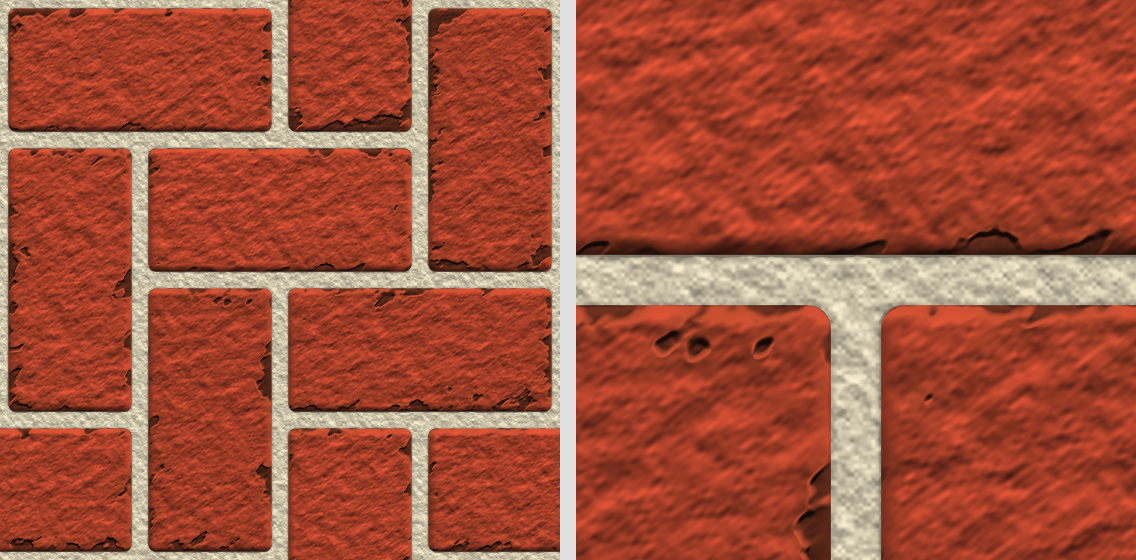
Left, the full canvas; right, a detail of the centre.
This pattern is drawn by a WebGL 1 fragment shader. Its source:

```glsl
precision highp float;

// Herringbone brick paving: a 4 by 4 cell repeat of two-cell bricks in pale mortar.
// A height field of rounded edges, slanted grain and chipped rims is lit from
// above by finite differences; chips and stains then darken the clay.

uniform vec2 u_resolution;

float hash(vec2 p) {
  vec3 q = fract(p.xyx * 0.1031);
  q += dot(q, q.yzx + 33.33);
  return fract((q.x + q.y) * q.z);
}

float noise(vec2 p) {
  vec2 i = floor(p), f = fract(p);
  f = f * f * (3.0 - 2.0 * f);
  return mix(mix(hash(i), hash(i + vec2(1.0, 0.0)), f.x),
             mix(hash(i + vec2(0.0, 1.0)), hash(i + 1.0), f.x), f.y);
}

float fbm(vec2 p) {
  float sum = 0.0, amp = 0.5;
  for (int i = 0; i < 3; i++) {
    sum += amp * noise(p);
    p = p * 2.03 + 7.3;
    amp *= 0.5;
  }
  return sum;
}

// Tilted, stretched coordinates so the grain runs up to the right
vec2 slant(vec2 p) {
  return vec2(dot(p, vec2(0.8, 0.6)) * 0.7, dot(p, vec2(-0.6, 0.8)) * 1.15);
}

// Centre of the herringbone brick covering p; lying is 1 for horizontal bricks
vec2 brickCentre(vec2 p, out float lying) {
  vec2 cell = floor(p);
  float k = mod(cell.x + cell.y + 1.0, 4.0);
  lying = 1.0 - step(1.5, k);
  float along = 1.0 - mod(k, 2.0);
  return cell + mix(vec2(0.5, along), vec2(along, 0.5), lying);
}

// Signed distance to the rounded brick outline, negative inside
float brickDistance(vec2 local, float lying) {
  vec2 halfSize = mix(vec2(0.44, 0.94), vec2(0.94, 0.44), lying);
  vec2 d = abs(local) - halfSize + 0.055;
  return length(max(d, 0.0)) + min(max(d.x, d.y), 0.0) - 0.055;
}

// Returns height, outline distance, wear amount and brick tone
vec4 surface(vec2 p) {
  float lying;
  vec2 centre = brickCentre(p, lying);
  vec2 local = p - centre;
  vec2 id = mod(centre, 4.0);
  float dist = brickDistance(local, lying);
  float depth = max(-dist, 0.0);

  // Ragged wear gathers in patches along the rim
  vec2 q = slant(local) + id * 17.0;
  float patches = noise(q * 3.0);
  float wear = fbm(q * 11.0) + 0.32 * patches - depth * 2.2;
  float chip = smoothstep(0.59, 0.71, wear);

  float rim = min(depth / 0.05, 1.0);
  float clay = 0.02 * rim * (2.0 - rim)
             + rim * (0.031 * (fbm(q * 15.0 + 40.0) - 0.44) - 0.016 * chip);
  float mortar = 0.012 * (fbm(p * 24.0) - 0.44);
  return vec4(dist < 0.0 ? clay : mortar, dist, wear, hash(id * 9.0 + 3.0));
}

void main() {
  vec2 p = gl_FragCoord.xy / u_resolution * 4.0;
  float pixel = 4.0 / u_resolution.y;

  // Relief lighting from above, slightly to the right
  vec2 e = vec2(0.008, 0.0);
  vec4 s = surface(p);
  vec2 slope = vec2(surface(p + e.xy).x, surface(p + e.yx).x) - s.x;
  float light = 1.0 - dot(slope / e.x, vec2(0.3, 0.95));

  // Clay with brown stains around the dark chips
  vec3 clay = vec3(0.635, 0.237, 0.153) * (0.97 + 0.06 * s.w);
  float stain = smoothstep(0.3, 0.65, s.z);
  float chip = smoothstep(0.59, 0.71, s.z);
  clay = mix(clay, vec3(0.43, 0.20, 0.11), 0.35 * stain);
  clay = mix(clay, vec3(0.23, 0.11, 0.07), 0.75 * chip);
  clay *= clamp(light, 0.22, 1.4);

  // Sandy mortar, a little darker where it meets a brick
  vec3 mortar = vec3(0.80, 0.765, 0.665) * (0.94 + 0.12 * noise(p * 45.0));
  mortar *= clamp(light, 0.72, 1.18) * mix(0.84, 1.0, smoothstep(0.0, 0.02, s.y));

  float cover = 1.0 - smoothstep(-0.6 * pixel, 0.6 * pixel, s.y);
  gl_FragColor = vec4(mix(mortar, clay, cover), 1.0);
}
```
